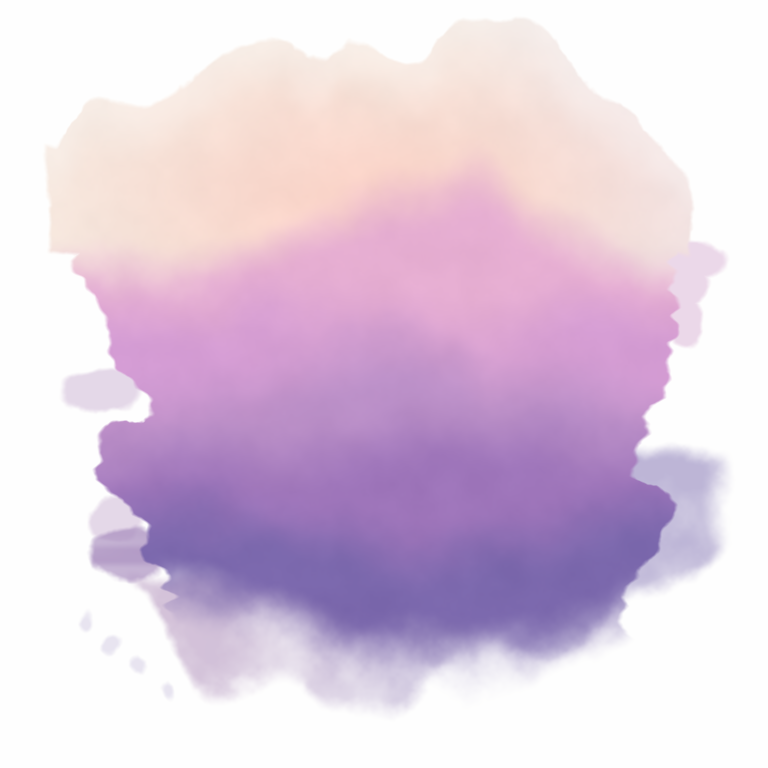
A WebGL 1 fragment shader for this background:

```glsl
precision highp float;
// Watercolour wash on white paper: a cream and peach sky melts through pink and
// orchid into a violet base. Edge profiles built from ramps bound each layer,
// fractal noise frays them, and domed height lines blend the pigments.

uniform vec2 u_resolution;

#define FRAY 0.034        // wobble of the outlines
#define FRAY_SCALE 15.0   // frequency of that wobble
#define BLEED 0.075       // wobble between pigments
#define BLEED_SCALE 8.0   // frequency of the bleeding
#define STREAK 0.022      // dry brush depth at the sides
#define CRISP 0.004       // half width of hard edges
#define MOTTLE 0.035      // uneven pigment strength
#define PAPER vec3(0.997, 0.997, 0.995)

float hash(vec2 p) {
  vec3 q = fract(p.xyx * 0.1031);
  q += dot(q, q.yzx + 33.33);
  return fract((q.x + q.y) * q.z);
}

float noise(vec2 p) {
  vec2 i = floor(p), f = fract(p);
  f = f * f * (3.0 - 2.0 * f);
  return mix(mix(hash(i), hash(i + vec2(1, 0)), f.x),
             mix(hash(i + vec2(0, 1)), hash(i + vec2(1, 1)), f.x), f.y);
}

// Fractal noise centred on zero
float fbm(vec2 p) {
  float sum = 0.0, amp = 0.5;
  for (int i = 0; i < 5; i++) {
    sum += amp * (noise(p) - 0.5);
    p = p * 2.03 + 17.3;
    amp *= 0.5;
  }
  return sum;
}

// Smooth step that may also run downwards
float ramp(float a, float b, float x) {
  float t = clamp((x - a) / (b - a), 0.0, 1.0);
  return t * t * (3.0 - 2.0 * t);
}

float bell(float x, float centre, float width) {
  float t = (x - centre) / width;
  return exp(-t * t);
}

float inside(float d) { return smoothstep(-CRISP, CRISP, d); }

float blob(vec2 p, vec2 centre, vec2 radius) {
  return inside((1.0 - length((p - centre) / radius)) * min(radius.x, radius.y));
}

// Outline profiles
float skyTop(float x) {
  return 0.81 + 0.05 * ramp(0.07, 0.12, x) + 0.09 * ramp(0.17, 0.34, x)
    - 0.03 * ramp(0.36, 0.40, x) + 0.03 * ramp(0.42, 0.45, x)
    - 0.035 * ramp(0.47, 0.53, x) + 0.055 * ramp(0.54, 0.61, x)
    - 0.09 * ramp(0.69, 0.79, x) - 0.10 * ramp(0.78, 0.91, x);
}

float bodyLeft(float y) {
  return 0.095 + 0.045 * ramp(0.66, 0.58, y) + 0.06 * ramp(0.54, 0.465, y)
    - 0.065 * ramp(0.46, 0.435, y) + 0.06 * ramp(0.36, 0.30, y) + 0.03 * ramp(0.30, 0.24, y);
}

float bodyRight(float y) {
  return 0.872 - 0.04 * ramp(0.56, 0.40, y) + 0.05 * ramp(0.38, 0.35, y)
    - 0.06 * ramp(0.34, 0.22, y);
}

float washBottom(float x) {
  return 0.25 - 0.145 * ramp(0.165, 0.28, x) - 0.04 * ramp(0.38, 0.43, x)
    + 0.07 * ramp(0.50, 0.62, x) + 0.10 * ramp(0.72, 0.84, x) + 0.06 * ramp(0.86, 0.97, x);
}

// Pigments layered from the sky down to the violet base
vec3 pigment(vec2 p) {
  float bleed = BLEED * fbm(p * BLEED_SCALE + 40.0);
  float y = p.y + bleed;
  float dome = bell(p.x, 0.55, 0.18);
  vec3 rim = mix(vec3(0.955, 0.925, 0.89), vec3(0.935, 0.905, 0.915), ramp(0.5, 0.88, p.x));
  float warmth = bell(p.x, 0.49, 0.36) * bell(y, 0.74, 0.17);
  vec3 c = mix(rim, vec3(0.98, 0.83, 0.785), warmth);

  float pinkLine = 0.645 + 0.10 * dome + 0.045 * bell(p.x, 0.63, 0.05);
  c = mix(c, vec3(0.90, 0.68, 0.82), ramp(pinkLine + 0.05, pinkLine - 0.05, y));
  c = mix(c, vec3(0.83, 0.61, 0.83), ramp(0.65, 0.54, y) * (1.0 - 0.5 * dome));
  float mauveLine = 0.455 + 0.095 * bell(p.x, 0.50, 0.2);
  c = mix(c, vec3(0.73, 0.56, 0.78), ramp(mauveLine + 0.06, mauveLine - 0.06, y));
  c = mix(c, vec3(0.62, 0.46, 0.73), ramp(0.46, 0.34, y - 0.03 * dome));
  float violetLine = 0.325 - 0.06 * bell(p.x, 0.58, 0.14);
  return mix(c, vec3(0.48, 0.405, 0.675), ramp(violetLine + 0.055, violetLine - 0.045, y));
}

void main() {
  vec2 uv = (gl_FragCoord.xy - 0.5 * u_resolution) / min(u_resolution.x, u_resolution.y) + 0.5;
  vec2 p = uv + FRAY * vec2(fbm(uv * FRAY_SCALE), fbm(uv * FRAY_SCALE + 71.0));
  float streak = STREAK * (noise(uv * vec2(5.0, 85.0)) - 0.5);
  float cloud = fbm(uv * 11.0 + 9.0);
  vec3 col = PAPER;

  // Diluted wash below, with a feathered rim
  float cap = mix(0.25, 0.41, ramp(0.3, 0.8, p.x));
  float rise = p.y - washBottom(p.x) + 0.045 * cloud;
  float wash = ramp(-0.008, 0.022, rise) * ramp(0.165, 0.18, p.x)
    * ramp(0.955, 0.92, p.x + 0.04 * cloud) * ramp(cap + 0.01, cap - 0.015, p.y);
  vec3 washTint = mix(vec3(0.83, 0.76, 0.85), vec3(0.74, 0.71, 0.84), ramp(0.2, 0.75, p.x));
  col = mix(col, washTint, wash * clamp(0.65 + 3.0 * rise + cloud, 0.0, 1.0));

  // Pale overlaps at the sides
  float rightPale = max(blob(p, vec2(0.905, 0.665), vec2(0.035, 0.022)),
    max(blob(p, vec2(0.88, 0.635), vec2(0.04, 0.035)), blob(p, vec2(0.89, 0.58), vec2(0.03, 0.036))));
  col = mix(col, vec3(0.91, 0.82, 0.90), 0.85 * rightPale);
  float leftPale = max(blob(p, vec2(0.135, 0.49), vec2(0.05, 0.033)), blob(p, vec2(0.145, 0.32), vec2(0.035, 0.03)));
  col = mix(col, vec3(0.87, 0.81, 0.89), 0.8 * leftPale);
  float dryBrush = blob(p, vec2(0.165, 0.277), vec2(0.05, 0.036));
  col = mix(col, vec3(0.68, 0.58, 0.76), dryBrush * clamp(0.75 + 18.0 * streak, 0.0, 1.0));

  // Droplets falling away at lower left
  for (int i = 0; i < 4; i++) {
    float k = float(i);
    vec2 size = vec2(0.012, 0.014) * (0.5 + hash(vec2(k, 5.0)));
    col = mix(col, vec3(0.87, 0.85, 0.92), 0.7 * blob(p, vec2(0.11 + 0.037 * k, 0.19 - 0.031 * k), size));
  }

  // Sky and body share one run of pigments
  float sky = inside(skyTop(p.x) - p.y) * inside(p.x - 0.06) * inside(0.895 - p.x) * inside(p.y - 0.667);
  float base = 0.24 - 0.10 * ramp(0.2, 0.5, p.x) + 0.09 * ramp(0.68, 0.87, p.x);
  float body = inside(p.x - bodyLeft(p.y) + streak) * inside(bodyRight(p.y) - p.x + streak)
    * inside(0.675 - p.y) * ramp(base - 0.045, base + 0.06, p.y + 0.06 * cloud);
  vec3 paint = pigment(uv) + MOTTLE * fbm(uv * 24.0);
  float skyStrength = mix(0.72, 1.0, ramp(0.0, 0.09, skyTop(p.x) - p.y));
  col = mix(col, paint, max(sky * skyStrength, body));

  gl_FragColor = vec4(col, 1.0);
}
```
